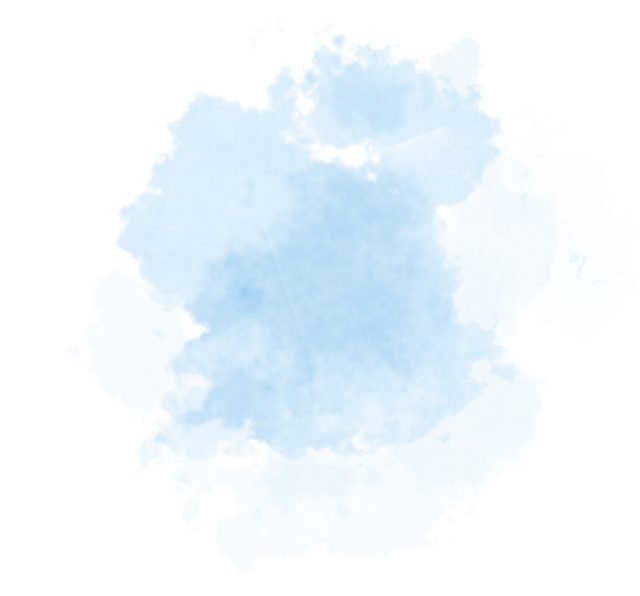
A Shadertoy shader for this background:

```glsl
// Draws a pale blue watercolour stain with ragged washes, creases and lacy rims on white paper.

// Light absorbed by one unit of pigment, per channel
const vec3 ABSORPTION = vec3(0.357, 0.163, 0.041);
const float BODY_DENSITY = 0.42;
const float BODY_SOFTNESS = 0.025;
const float COARSE_RAGGED = 0.15;
const float FINE_RAGGED = 0.10;
const float MOTTLE = 0.40;
const float GRAIN = 0.34;
const float RIM_DENSITY = 0.10;
const float LACE_DENSITY = 0.34;

float hash(vec2 cell) {
    uvec2 k = uvec2(ivec2(cell)) * uvec2(1597u, 3571u);
    uint n = (k.x ^ k.y) * 40503u;
    n = (n ^ (n >> 15)) * 73471u;
    n = (n ^ (n >> 13)) * 92821u;
    return float((n ^ (n >> 16)) & 65535u) / 65535.0;
}

float noise(vec2 p) {
    vec2 cell = floor(p), f = fract(p);
    f = f * f * (3.0 - 2.0 * f);
    return mix(mix(hash(cell), hash(cell + vec2(1, 0)), f.x),
               mix(hash(cell + vec2(0, 1)), hash(cell + vec2(1, 1)), f.x), f.y);
}

float fbm(vec2 p) {
    float sum = 0.0, amplitude = 0.5;
    for (int i = 0; i < 5; i++) {
        sum += amplitude * noise(p);
        p = mat2(1.6, 1.2, -1.2, 1.6) * p + 17.3;
        amplitude *= 0.5;
    }
    return sum / 0.96875;
}

// Approximate depth inside an ellipse, negative outside
float ellipse(vec2 p, vec2 center, vec2 radii) {
    return (1.0 - length((p - center) / radii)) * min(radii.x, radii.y);
}

float ragged(vec2 p) {
    return (fbm(p * 7.0) - 0.5) * COARSE_RAGGED + (fbm(p * 34.0 + 9.0) - 0.5) * FINE_RAGGED;
}

// Ragged wash whose pigment fades in over the given softness
float wash(vec2 p, vec2 center, vec2 radii, float softness) {
    float depth = ellipse(p, center, radii) + ragged(p + center * 5.0);
    return smoothstep(0.0, softness, depth);
}

// Position along a segment (0 to 1) and signed distance to its line
vec2 alongAcross(vec2 p, vec2 a, vec2 b) {
    vec2 dir = b - a, q = p - a;
    return vec2(dot(q, dir) / dot(dir, dir), (dir.x * q.y - dir.y * q.x) / length(dir));
}

float taper(float t) {
    return smoothstep(-0.05, 0.15, t) * smoothstep(1.05, 0.9, t);
}

void mainImage(out vec4 fragColor, in vec2 fragCoord) {
    vec2 p = (fragCoord - 0.5 * iResolution.xy) / iResolution.y;

    // Main body: a union of lobes sharing one ragged edge
    float body = ellipse(p, vec2(0.064, 0.325), vec2(0.16, 0.115));
    body = max(body, ellipse(p, vec2(-0.125, 0.20), vec2(0.155, 0.13)));
    body = max(body, ellipse(p, vec2(-0.205, 0.06), vec2(0.125, 0.15)));
    body = max(body, ellipse(p, vec2(0.01, 0.025), vec2(0.21, 0.265)));
    body = max(body, ellipse(p, vec2(0.17, 0.22), vec2(0.105, 0.11)));
    body = max(body, ellipse(p, vec2(0.0, -0.115), vec2(0.26, 0.17)));
    body += ragged(p);
    float inside = smoothstep(0.0, BODY_SOFTNESS, body);
    float density = BODY_DENSITY * inside;
    density += RIM_DENSITY * exp(-pow((body - 0.008) / 0.006, 2.0));

    // Pale outer washes
    float outer = 0.16 * wash(p, vec2(0.225, -0.13), vec2(0.165, 0.235), 0.05);
    outer = max(outer, 0.13 * wash(p, vec2(0.29, 0.07), vec2(0.10, 0.17), 0.05));
    outer = max(outer, 0.28 * wash(p, vec2(-0.19, -0.20), vec2(0.11, 0.11), 0.04));
    outer = max(outer, 0.22 * wash(p, vec2(-0.06, -0.31), vec2(0.15, 0.085), 0.06));
    outer = max(outer, 0.09 * wash(p, vec2(0.02, -0.34), vec2(0.20, 0.105), 0.02));
    outer = max(outer, 0.10 * wash(p, vec2(-0.31, -0.065), vec2(0.085, 0.09), 0.03));
    outer = max(outer, 0.17 * wash(p, vec2(0.225, 0.38), vec2(0.045, 0.045), 0.02));
    outer = max(outer, 0.15 * wash(p, vec2(-0.03, 0.405), vec2(0.08, 0.04), 0.03));
    outer = max(outer, 0.04 * wash(p, vec2(0.39, 0.12), vec2(0.13, 0.20), 0.04));
    outer = max(outer, 0.05 * wash(p, vec2(0.43, 0.03), vec2(0.075, 0.10), 0.03));
    density += outer * (1.0 - 0.7 * inside);

    // Deeper pools and a lifted patch
    float pools = 0.42 * wash(p, vec2(0.03, 0.02), vec2(0.20, 0.23), 0.11);
    pools += 0.25 * wash(p, vec2(-0.115, -0.15), vec2(0.11, 0.13), 0.06);
    pools += 0.30 * wash(p, vec2(-0.17, -0.03), vec2(0.08, 0.07), 0.06);
    pools += 0.14 * wash(p, vec2(-0.083, 0.227), vec2(0.02, 0.03), 0.03);
    pools += 0.20 * wash(p, vec2(0.11, 0.335), vec2(0.12, 0.085), 0.06);
    pools -= 0.17 * wash(p, vec2(0.07, -0.18), vec2(0.13, 0.085), 0.03);
    density += pools * inside;

    // Upper fold lightens the paper below it; lower crease is a thin double line
    vec2 fold = alongAcross(p, vec2(0.022, 0.217), vec2(0.218, 0.290));
    float below = smoothstep(0.003, -0.001, fold.y) * exp(min(fold.y, 0.0) / 0.035);
    density -= 0.20 * below * taper(fold.x) * inside;
    vec2 crease = alongAcross(p, vec2(-0.104, 0.136), vec2(-0.031, -0.077));
    float line = exp(-pow(crease.y / 0.003, 2.0)) - exp(-pow((crease.y - 0.006) / 0.004, 2.0));
    density += 0.07 * line * taper(crease.x) * inside;

    // Lacy threads where pigment dried in patches along the rim
    float patches = smoothstep(-0.02, 0.03, ellipse(p, vec2(-0.02, 0.42), vec2(0.09, 0.045)));
    patches = max(patches, smoothstep(-0.02, 0.03, ellipse(p, vec2(0.295, 0.20), vec2(0.055, 0.085))));
    patches = max(patches, smoothstep(-0.02, 0.03, ellipse(p, vec2(0.43, 0.01), vec2(0.045, 0.075))));
    float thread = 1.0 - smoothstep(0.008, 0.035, abs(fbm(p * 22.0 + 4.0) - 0.5));
    density += LACE_DENSITY * thread * patches * smoothstep(0.38, 0.60, fbm(p * 19.0)) * (1.0 - 0.7 * inside);

    // Paper mottling and pigment grain
    density *= 1.0 + MOTTLE * (fbm(p * 13.0 + 31.0) - 0.5) + GRAIN * (fbm(p * 85.0) - 0.5);
    fragColor = vec4(exp(-ABSORPTION * max(density, 0.0)), 1.0);
}
```
